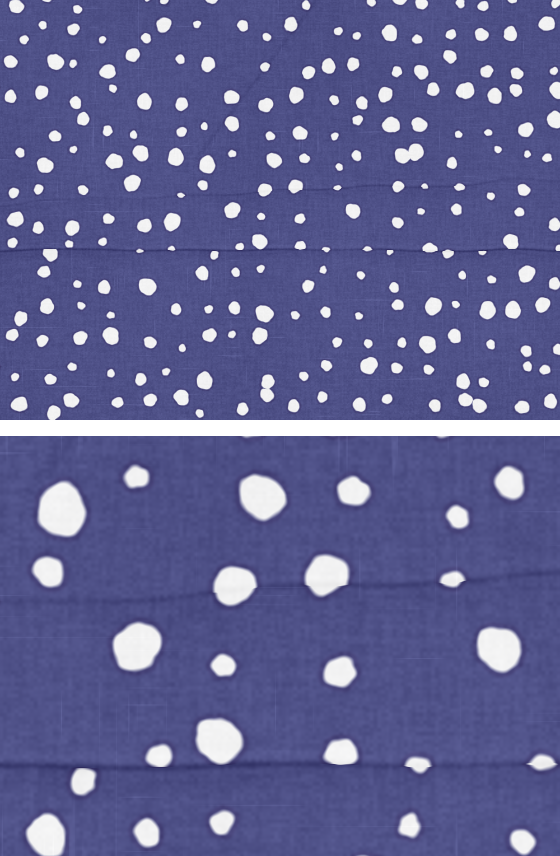
Top: the whole. Bottom: its middle third, enlarged.
A WebGL 2 fragment shader for this pattern:

```glsl
#version 300 es
precision highp float;
// Indigo cotton scattered with hand-printed, slightly lumpy white dots.
// One jittered dot per grid cell, most cells filled; woven threads from
// stretched value noise; two folds shift the cloth and swallow parts of dots.

#define CELL 0.075
#define FILL 0.91
#define JITTER 0.62
#define R_MIN 0.0085
#define R_MAX 0.0205
#define LUMPS 0.07
#define SOFTNESS 0.0020
#define WEAVE 0.055
#define FOLD_DEPTH 0.009
#define INDIGO vec3(0.308, 0.317, 0.532)
#define RIM vec3(0.25, 0.22, 0.43)
#define WHITE vec3(0.95, 0.95, 0.952)

uniform vec2 u_resolution;
out vec4 fragColor;

float hash(vec2 p) {
    return fract(sin(dot(p, vec2(127.1, 311.7))) * 43758.5453);
}

float noise(vec2 p) {
    vec2 i = floor(p), f = fract(p);
    f = f * f * (3.0 - 2.0 * f);
    float low = mix(hash(i), hash(i + vec2(1.0, 0.0)), f.x);
    float high = mix(hash(i + vec2(0.0, 1.0)), hash(i + vec2(1.0, 1.0)), f.x);
    return mix(low, high, f.y);
}

// Signed distance to the nearest dot, negative inside
float dotField(vec2 p) {
    vec2 home = floor(p / CELL);
    float nearest = 1.0;
    for (int y = -1; y <= 1; y++) {
        for (int x = -1; x <= 1; x++) {
            vec2 id = home + vec2(x, y);
            if (hash(id + 7.3) > FILL) continue;
            vec2 jitter = vec2(hash(id + 1.7), hash(id + 23.1)) - 0.5;
            vec2 d = p - (id + 0.5 + JITTER * jitter) * CELL;
            float radius = mix(R_MIN, R_MAX, pow(hash(id + 41.9), 1.4));
            float angle = atan(d.y, d.x);
            float phase = 6.2832 * hash(id + 57.2);
            float lump = sin(2.0 * angle + phase) + 0.6 * sin(3.0 * angle - 2.0 * phase)
                       + 0.4 * sin(5.0 * angle + 3.0 * phase);
            nearest = min(nearest, length(d) - radius * (1.0 + LUMPS * lump));
        }
    }
    return nearest + 0.0016 * (noise(p * 150.0) - 0.5);
}

// Threads in both directions, with rare pale slubs
float weave(vec2 p) {
    float weft = noise(p * vec2(45.0, 260.0)) - 0.5;
    float warp = noise(p * vec2(260.0, 45.0) + 31.0) - 0.5;
    float grain = noise(p * 330.0) - 0.5;
    float slub = smoothstep(0.90, 1.0, noise(p * vec2(9.0, 300.0) + 5.0))
               + smoothstep(0.90, 1.0, noise(p * vec2(300.0, 9.0) + 11.0));
    return WEAVE * (0.45 * (weft + warp) + 0.7 * grain + 0.8 * slub);
}

// Height above each fold line
vec2 foldHeights(vec2 p) {
    float wobble = 0.007 * (noise(vec2(p.x * 9.0, 3.0)) - 0.5);
    float lower = p.y - 0.405 - wobble;
    float upper = p.y - 0.515 - 0.045 * p.x - 2.0 * wobble;
    return vec2(lower, upper);
}

// Dark groove with a faint lit shoulder above it
float foldShade(float h, float strength) {
    float groove = exp(-h * h / 0.000008);
    float shoulder = exp(-pow((h - 0.007) / 0.006, 2.0));
    float hollow = exp(-pow((h + 0.010) / 0.012, 2.0));
    return strength * (0.025 * shoulder - 0.11 * groove - 0.025 * hollow);
}

void main() {
    vec2 p = gl_FragCoord.xy / u_resolution.y;
    vec2 folds = foldHeights(p);

    // Cloth hidden in the folds moves the print above them
    vec2 hidden = smoothstep(-0.001, 0.001, folds) * FOLD_DEPTH * vec2(1.0, 0.6);
    vec2 cloth = p + vec2(0.0, hidden.x + hidden.y);

    // Dyed ground, soft creases and broad unevenness
    float shade = weave(p) + 0.022 * (noise(p * 5.0) - 0.5);
    shade += foldShade(folds.x, 0.45 + 0.55 * noise(vec2(p.x * 5.0, 8.0)));
    shade += foldShade(folds.y, 0.6 * noise(vec2(p.x * 4.0, 17.0)));
    float crease = dot(p - vec2(0.61, 0.81), normalize(vec2(0.37, -0.28)));
    float creaseReach = smoothstep(0.58, 0.66, p.y);
    shade -= 0.03 * creaseReach * exp(-pow(crease / 0.005, 2.0));

    // Printed dots with a thin, darker purple rim
    float dist = dotField(cloth);
    float edge = max(SOFTNESS, 0.7 / u_resolution.y);
    float ink = 1.0 - smoothstep(-edge, edge, dist);
    float rim = 0.55 * exp(-pow((dist - 0.0025) / 0.0022, 2.0));

    vec3 ground = mix(INDIGO, RIM, rim) + shade * vec3(0.95, 1.0, 1.1);
    vec3 print = WHITE + 0.45 * shade;
    fragColor = vec4(clamp(mix(ground, print, ink), 0.0, 1.0), 1.0);
}
```
